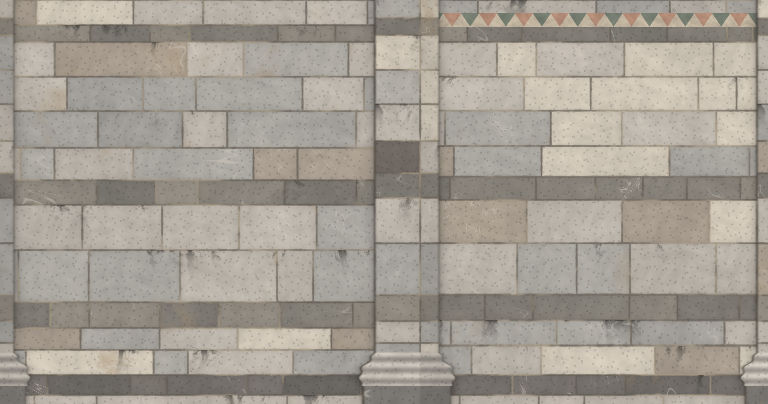
Give the GLSL for this texture, as a Shadertoy shader.

```glsl
const float COURSES[15] = float[](0.0, 0.062, 0.104, 0.19, 0.275, 0.366, 0.446,
    0.507, 0.619, 0.748, 0.812, 0.866, 0.928, 0.978, 1.04);

vec2 hash2(vec2 p) {
    return fract(sin(vec2(dot(p, vec2(127.1, 311.7)), dot(p, vec2(269.5, 183.3)))) * 43758.5);
}

// Layered, warped sines, roughly -1 to 1
float mottle(vec2 p) {
    float sum = 0.0, amp = 0.6;
    for (int i = 0; i < 5; i++) {
        p = mat2(1.5, 1.1, -1.1, 1.5) * p + 1.3 * sin(p.yx * 0.9 + float(i));
        sum += amp * sin(p.x) * sin(p.y);
        amp *= 0.68;
    }
    return sum;
}

// Cellular noise: distance to the nearest scattered point
float cells(vec2 p) {
    float nearest = 2.0;
    for (int j = -1; j <= 1; j++)
        for (int i = -1; i <= 1; i++) {
            vec2 c = floor(p) + vec2(i, j);
            nearest = min(nearest, length(c + hash2(c) - p));
        }
    return nearest;
}

// Marble tone with clouds, pits and pale veins, different for each block
vec3 marble(vec3 tone, vec2 p, vec2 id) {
    vec2 h = hash2(id + 17.0), q = p + 5.0 * h;
    float cloud = mottle(q * 7.0);
    tone *= 1.0 + 0.045 * cloud + 0.035 * mottle(q * 45.0);
    tone *= 1.0 - 0.13 * (1.0 - smoothstep(0.05, 0.2, cells(q * 55.0)));
    float vein = abs(mottle(vec2(q.x + q.y, (q.y - q.x) * 2.0) * 4.0 + h * 9.0));
    vein = (1.0 - smoothstep(0.0, 0.06, vein)) * smoothstep(0.0, 0.7, cloud);
    tone = mix(tone, vec3(0.83, 0.8, 0.75), 0.45 * vein * step(0.35, h.y));
    float ochre = smoothstep(0.45, 1.2, mottle(q * 5.0 + 3.0));
    return mix(tone, vec3(0.66, 0.57, 0.45), 0.45 * ochre * h.x);
}

// Coursed blocks; zone is -1 left wall, 0 shaft, 1 right wall
vec3 masonry(vec2 p, float zone, float shaftIndex, float px) {
    int row = 0;
    for (int i = 1; i < 14; i++) if (p.y >= COURSES[i]) row = i;
    float top = COURSES[row], bottom = COURSES[row + 1];
    bool band = row == 1 || row == 6 || row == 9;
    vec2 id;
    float side;
    if (zone == 0.0) {
        id = vec2(step(0.033, p.x) + 60.0 + 7.0 * shaftIndex, row);
        side = abs(p.x - 0.033);
    } else {
        float pitch = band || row == 12 ? 0.15 : 0.205;
        float t = p.x / pitch + hash2(vec2(row, zone)).x, k = floor(t);
        if (t < k + 0.8 * hash2(vec2(k, row)).x) k -= 1.0;
        float lead = t - k - 0.8 * hash2(vec2(k, row)).x;
        float trail = k + 1.0 + 0.8 * hash2(vec2(k + 1.0, row)).x - t;
        side = min(lead, trail) * pitch;
        id = vec2(k, row);
    }

    // Stone choice
    vec2 h = hash2(id * 3.0 + 5.0);
    float warmth = h.x + 0.07 * zone;
    vec3 tone = mix(vec3(0.635, 0.625, 0.605), vec3(0.68, 0.665, 0.64), h.y);
    if (warmth > 0.4) tone = mix(vec3(0.71, 0.685, 0.65), vec3(0.75, 0.72, 0.68), h.y);
    if (warmth > 0.76) tone = vec3(0.66, 0.615, 0.56);
    if (warmth > 0.89) tone = vec3(0.81, 0.775, 0.715);
    if (zone == 0.0 && row == 5 && id.x == 60.0) tone = vec3(0.44, 0.41, 0.39);
    if (band) tone = mix(vec3(0.48, 0.465, 0.44), vec3(0.575, 0.55, 0.51), h.y);
    if (row == 12) tone = mix(vec3(0.4, 0.385, 0.37), vec3(0.47, 0.45, 0.43), h.y);
    if (row == 13) tone = vec3(0.73, 0.7, 0.66);
    vec3 col = marble(tone, p, id);

    // Uneven joints, some filled with pale mortar
    float gap = min(side, min(p.y - top, bottom - p.y)) + 0.0008 * mottle(p * 60.0);
    float joint = 1.0 - smoothstep(0.0005, 0.0015 + px, gap);
    vec3 mortar = mix(vec3(0.42, 0.39, 0.35), vec3(0.69, 0.63, 0.54), smoothstep(-0.3, 0.7, mottle(p * 6.0)));
    col = mix(col, mortar, 0.7 * joint);
    col *= 1.0 - 0.07 * exp(-max(gap, 0.0) * 180.0);

    // Black crust hanging under a few joints
    float crust = smoothstep(0.5, 1.0, mottle(p * vec2(9.0, 3.0) + float(row)) + 0.3 * mottle(p * 70.0));
    crust *= exp(-(p.y - top) * 45.0) * step(0.3, hash2(vec2(row, zone + 4.0)).x);
    return mix(col, vec3(0.23, 0.22, 0.21), 0.75 * crust);
}

void mainImage(out vec4 fragColor, in vec2 fragCoord) {
    float px = 1.0 / iResolution.y;
    vec2 p = vec2(fragCoord.x, iResolution.y - fragCoord.y) * px;

    // Nearest of three pilasters
    float off = 9.0, index = 0.0;
    for (float i = -1.0; i <= 1.0; i++) {
        float d = p.x - 1.007 - i * (0.999 - 0.053 * i);
        if (abs(d) < abs(off)) { off = d; index = i; }
    }

    // Walls, the right one with slightly higher lower courses
    float zone = p.x < 1.007 ? -1.0 : 1.0;
    float lift = zone > 0.0 ? 0.019 * smoothstep(0.2, 0.7, p.y) * (1.0 - smoothstep(0.8, 0.92, p.y)) : 0.0;
    vec3 col = masonry(vec2(p.x, p.y + lift), zone, 0.0, px);

    // Inlaid triangle frieze
    vec2 f = vec2((p.x - 1.097) / 0.0444, (p.y - 0.033) / 0.033);
    if (zone > 0.0 && f.y > 0.0 && f.y < 1.0) {
        float edge = abs(fract(f.x) - 0.5) - 0.5 * (1.0 - f.y);
        vec3 inlay = mod(floor(f.x), 2.0) < 1.0 ? vec3(0.69, 0.54, 0.46) : vec3(0.46, 0.49, 0.44);
        inlay = mix(inlay, vec3(0.75, 0.7, 0.62), smoothstep(-0.5, 0.5, edge * 0.0444 / px));
        col = inlay * (1.0 + 0.08 * mottle(p * 50.0));
    }

    // Shaft, flaring into a moulded foot and dark plinth
    float foot = smoothstep(0.868, 0.876, p.y), plinth = smoothstep(0.953, 0.957, p.y);
    float reach = 0.079 + 0.037 * smoothstep(0.868, 0.925, p.y) + 0.004 * foot * (1.0 - plinth) * sin(p.y * 230.0);
    reach -= 0.008 * plinth;
    float rim = abs(off) - reach;
    vec3 shaft = masonry(vec2(off, p.y + 0.017), 0.0, index, px);
    vec3 base = marble(vec3(0.73, 0.705, 0.67), p, vec2(index, 90.0));
    base *= 0.94 + 0.15 * sin(p.y * 230.0 + 1.2);
    base = mix(base, marble(vec3(0.48, 0.465, 0.445), p, vec2(index, 95.0)), plinth);
    shaft = mix(shaft, base, foot);
    shaft *= 1.0 - 0.06 * smoothstep(0.032, 0.034, off);
    col *= 1.0 - 0.25 * exp(-max(rim, 0.0) * 110.0);
    col = mix(shaft, col, smoothstep(-px, px, rim));

    // Dirty seam, heavier on the left of each shaft
    float seam = exp(-pow(rim / 0.0035, 2.0)) * (off < 0.0 ? 0.7 : 0.3);
    col = mix(col, vec3(0.3, 0.28, 0.25), seam * (0.85 + 0.25 * mottle(p * vec2(8.0, 25.0))));

    fragColor = vec4(clamp(col, 0.0, 1.0), 1.0);
}
```
